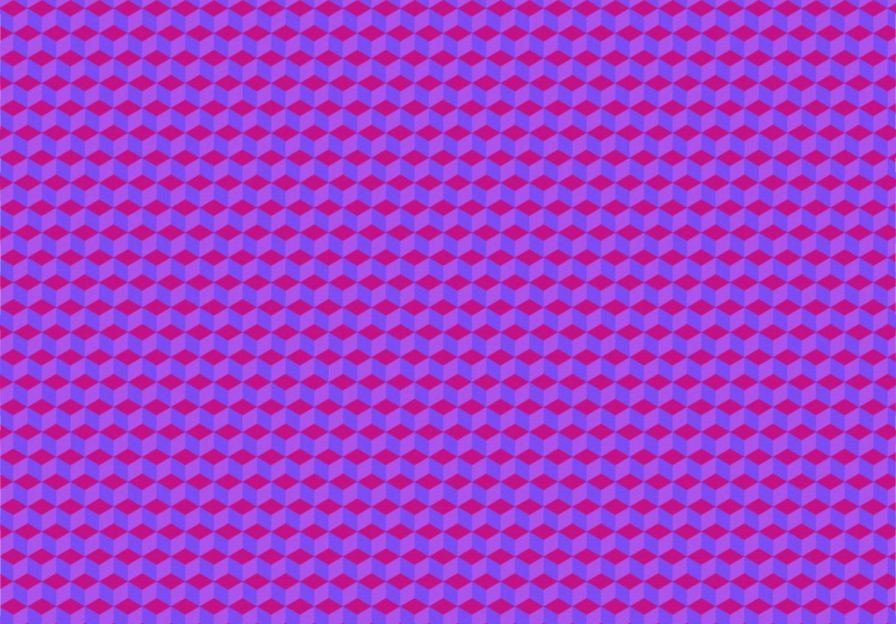
A WebGL 1 fragment shader for this pattern:

```glsl
precision highp float;
// Tumbling blocks: staggered rows of isometric cubes, each with a magenta
// rhombus on top, a blue left side and a violet right side. Each row is folded
// into one cell, where soft distance tests choose the face.

uniform vec2 u_resolution;

const float CUBES_ACROSS = 31.25;
const float ROW_PITCH = 0.8692;          // in cube widths
const float HALF_TOP = ROW_PITCH / 3.0;  // half height of the top rhombus
const float FIRST_CUBE_X = 0.46;
const float SOFTNESS = 0.04;
const float GRAIN = 0.018;

const vec3 MAGENTA = vec3(0.76, 0.07, 0.52);
const vec3 BLUE = vec3(0.49, 0.30, 0.95);
const vec3 VIOLET = vec3(0.67, 0.33, 0.92);
const vec3 PALE = vec3(0.86, 0.78, 0.96);

float hash(vec2 p) {
  return fract(sin(dot(p, vec2(127.1, 311.7))) * 43758.5453);
}

// Distance inside a rhombus, positive toward its centre.
float rhombus(vec2 p, vec2 halfSize) {
  vec2 slope = 1.0 / halfSize;
  return (1.0 - dot(abs(p), slope)) / length(slope);
}

// Cube-local position: x in -0.5..0.5, y downward from the rhombus centre.
vec2 cubeCell(vec2 p) {
  float row = floor(p.y / ROW_PITCH);
  float x = p.x - FIRST_CUBE_X - 0.5 * mod(row, 2.0);
  return vec2(fract(x + 0.5) - 0.5, p.y - row * ROW_PITCH - HALF_TOP);
}

vec3 cubeColor(vec2 q, float edge) {
  // Sides alternate at every half width; above the rhombus centre they
  // belong to the staggered cubes of the row before, so they swap.
  float side = sign(q.x) * min(abs(q.x), 0.5 - abs(q.x));
  side *= q.y < 0.0 ? -1.0 : 1.0;
  vec3 color = mix(BLUE, VIOLET, smoothstep(-edge, edge, side));

  // This cube's top, and the tips of the tops in the next row.
  vec2 topSize = vec2(0.5, HALF_TOP);
  vec2 nextRow = vec2(0.5 - abs(q.x), q.y - ROW_PITCH);
  float top = max(rhombus(q, topSize), rhombus(nextRow, topSize));
  return mix(color, MAGENTA, smoothstep(-edge, edge, top));
}

void main() {
  float unit = CUBES_ACROSS / u_resolution.x;
  vec2 p = vec2(gl_FragCoord.x, u_resolution.y - gl_FragCoord.y) * unit;
  float edge = max(SOFTNESS, 0.7 * unit);
  vec3 color = cubeColor(cubeCell(p), edge);

  // Faint uneven grain over the faces.
  color += GRAIN * (hash(floor(p * 16.0)) - 0.5);

  // Thin pale wear along the left and right borders.
  float border = min(p.x, CUBES_ACROSS - p.x);
  float wear = 0.4 * hash(vec2(floor(p.y * 2.0), 3.0));
  color = mix(color, PALE, wear * (1.0 - smoothstep(0.02, 0.05, border)));

  gl_FragColor = vec4(color, 1.0);
}
```
